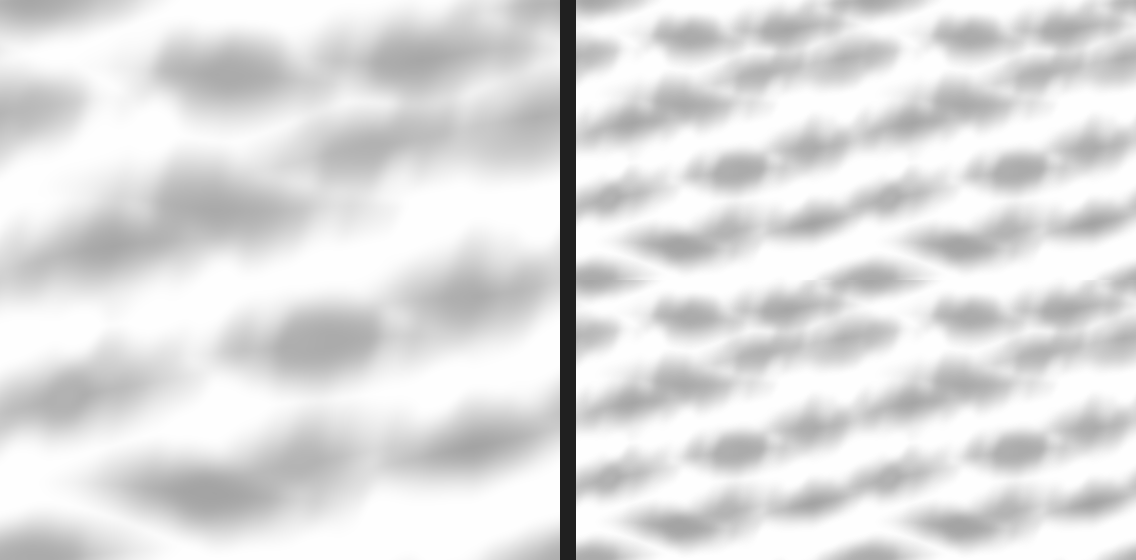
Left, the tile; right, the same tile 2 across and 2 down.
Give the GLSL for this texture, as a WebGL 2 fragment shader.

```glsl
#version 300 es
precision highp float;
// Soft grey drifts on white: blurred, slanted lozenges lie on a jittered
// lattice that forms uneven rising bands. Wrapped noise bends them, ruffles
// their rims and mottles their cores; all distances wrap, so it tiles.
uniform vec2 u_resolution;
out vec4 fragColor;

const int DRIFT_COUNT = 13;

float hash(vec2 p) {
  uvec2 q = uvec2(p) * uvec2(1597334677u, 3812015801u);
  uint n = (q.x ^ q.y) * 1597334677u;
  n = (n ^ (n >> 15)) * 2246822519u;
  return float((n ^ (n >> 13)) >> 8) / 16777216.0;
}

// Value noise that repeats after a whole number of cells
float wrappedNoise(vec2 p, vec2 period) {
  vec2 cell = floor(p);
  vec2 f = p - cell;
  f = f * f * f * (f * (f * 6.0 - 15.0) + 10.0);
  vec2 a = mod(cell, period);
  vec2 b = mod(cell + 1.0, period);
  return mix(mix(hash(a), hash(vec2(b.x, a.y)), f.x),
             mix(hash(vec2(a.x, b.y)), hash(b), f.x), f.y);
}

// Density of one drift, fading gradually from its core to its rim
float drift(vec2 offset, vec2 halfSize, float slope, float ruffle) {
  offset.y -= slope * offset.x;
  vec2 v = pow(abs(offset / halfSize), vec2(1.5));
  float radius = pow(v.x + v.y, 2.0 / 3.0);
  return 1.0 - smoothstep(-0.05, 1.24, radius + ruffle);
}

void main() {
  vec2 uv = gl_FragCoord.xy / u_resolution;

  // Upright lumps, leaning a little by a whole-number shear
  float lumps = wrappedNoise(vec2(uv.x * 18.0 - uv.y * 4.0, uv.y * 10.0), vec2(18.0, 10.0));
  float broad = wrappedNoise(uv * vec2(7.0, 9.0) + 0.5, vec2(7.0, 9.0));
  float mottle = mix(lumps, broad, 0.3) - 0.5;

  // Gentle bending of the bands
  float bend = wrappedNoise(uv * vec2(4.0, 4.0) + 0.3, vec2(4.0, 4.0)) - 0.5;
  vec2 bent = uv + vec2(0.03, 0.035) * bend;

  // Blend the drifts with a smooth maximum; pale ones are lumpier
  float sum = 0.0;
  for (int i = 0; i < DRIFT_COUNT; i++) {
    float id = float(i);
    vec2 jitter = vec2(hash(vec2(id, 41.0)), hash(vec2(id, 67.0))) - 0.5;
    vec2 center = vec2(id * 4.0, id) / float(DRIFT_COUNT) + jitter * vec2(0.26, 0.1);
    vec2 offset = fract(bent - center + 0.5) - 0.5;
    float size = mix(0.9, 1.1, hash(vec2(id, 83.0)));
    float slope = mix(-0.1, 0.26, hash(vec2(id, 19.0)));
    float strength = mix(0.78, 1.08, hash(vec2(id, 29.0)));
    float ruffle = mottle * (1.45 - strength);
    float density = strength * drift(offset, size * vec2(0.252, 0.093), slope, ruffle);
    sum += pow(density, 3.0);
  }
  float density = pow(sum, 1.0 / 3.0) * (1.0 + 0.25 * mottle);

  // Ease the darkest overlaps towards a common grey
  density /= pow(1.0 + pow(density, 8.0), 1.0 / 8.0);
  fragColor = vec4(vec3(0.995 - 0.38 * density), 1.0);
}
```
